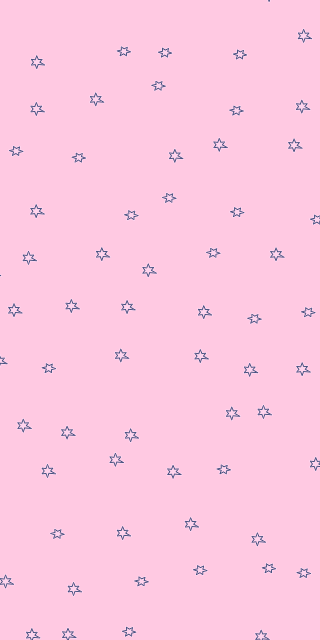
A WebGL 1 fragment shader for this pattern:

```glsl
precision highp float;

uniform vec2 u_resolution;

const vec3 PAPER = vec3(1.0, 0.79, 0.885);
const vec3 GLOW = vec3(1.0, 0.83, 0.93);
const vec3 INK = vec3(0.09, 0.19, 0.39);

// Lengths are fractions of the canvas width.
const vec2 CELL = vec2(0.2, 0.16667);
const vec2 JITTER = vec2(0.6, 0.58);
const vec2 GRID_SHIFT = vec2(0.0, 0.065);
const float LINE_WIDTH = 0.0027;
const float LINE_SOFTNESS = 0.0009;
const float GLOW_REACH = 0.0055;
const float TIP_RADIUS = 0.0186;
const float INNER_RATIO = 0.48;
const float TIP_WOBBLE = 0.07;
const float FLAT_SHARE = 0.35;
const vec2 TALL_STRETCH = vec2(1.08, 1.0);
const vec2 FLAT_STRETCH = vec2(1.06, 0.86);
const float FLAT_TILT = -0.08;
const float LONG_TIP = 1.28;
const float LONG_TIP_TURN = 0.16;
const float TAU = 6.2831853;

float hash(vec2 p) {
  return fract(sin(dot(p, vec2(127.1, 311.7))) * 43758.5453);
}

// Corner of a six-pointed star: even indices are tips, odd ones notches.
vec2 starCorner(float index, float isFlat) {
  float k = mod(index, 12.0);
  float angle = k * TAU / 12.0 + mix(TAU / 4.0, FLAT_TILT, isFlat);
  float radius = TIP_RADIUS * mix(1.0, INNER_RATIO, mod(k, 2.0));
  radius *= 1.0 + TIP_WOBBLE * sin(2.3 * k + 1.0);

  // The tall star has one drawn-out tip at its lower right.
  float isLong = (1.0 - isFlat) * (1.0 - step(0.5, abs(k - 8.0)));
  radius *= mix(1.0, LONG_TIP, isLong);
  angle += isLong * LONG_TIP_TURN;
  return radius * vec2(cos(angle), sin(angle)) * mix(TALL_STRETCH, FLAT_STRETCH, isFlat);
}

// Signed distance to the star polygon, negative inside.
float starDistance(vec2 p, float isFlat) {
  float nearest = 1.0;
  float side = 1.0;
  vec2 a = starCorner(0.0, isFlat);
  for (int i = 1; i <= 12; i++) {
    vec2 b = starCorner(float(i), isFlat);
    vec2 edge = b - a;
    vec2 q = p - a;
    float along = clamp(dot(q, edge) / dot(edge, edge), 0.0, 1.0);
    nearest = min(nearest, length(q - edge * along));
    if ((a.y > p.y) != (b.y > p.y) && q.x < edge.x * q.y / edge.y) side = -side;
    a = b;
  }
  return side * nearest;
}

void main() {
  float pixel = 1.0 / u_resolution.x;
  vec2 grid = (gl_FragCoord.xy * pixel + GRID_SHIFT) / CELL;

  // Slide each row by its own amount, then jitter one star per cell.
  grid.x += 5.0 * hash(vec2(floor(grid.y), 7.3));
  vec2 id = floor(grid);
  vec2 jitter = vec2(hash(id + 3.1), hash(id + 17.9)) - 0.5;
  vec2 local = (fract(grid) - 0.5 - jitter * JITTER) * CELL;
  float isFlat = step(hash(id + 41.7), FLAT_SHARE);

  // Pale rim around a thin outline.
  float d = starDistance(local, isFlat);
  float glow = 1.0 - smoothstep(0.6 * GLOW_REACH, GLOW_REACH, d);
  float blur = max(pixel, LINE_SOFTNESS);
  float line = clamp((0.5 * LINE_WIDTH - abs(d)) / blur + 0.5, 0.0, 1.0);
  line *= min(1.0, LINE_WIDTH / blur);

  vec3 color = mix(PAPER, GLOW, glow);
  gl_FragColor = vec4(mix(color, INK, line), 1.0);
}
```
